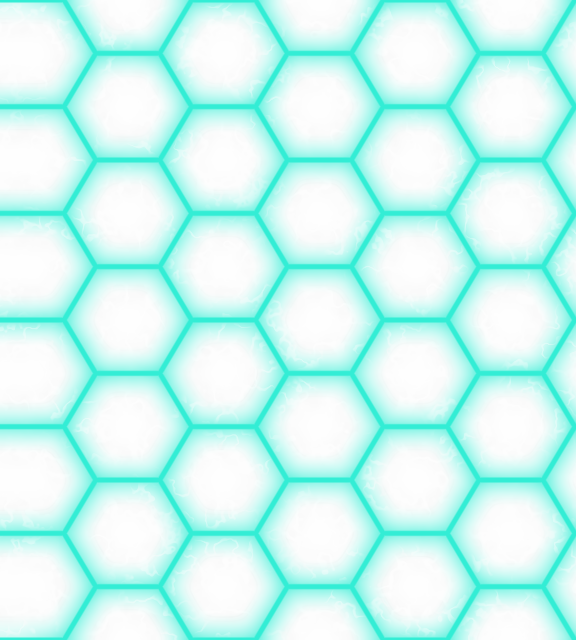
Write a Shadertoy shader that draws this pattern.

```glsl
// Flat-topped honeycomb with turquoise borders and a soft glow fading into white cells.
// Two interleaved rectangular lattices give the nearest hexagon; its edge distance drives
// border and glow, while ridged noise adds pale scratches and faint grey wear.

// Lengths are fractions of the canvas height
const float ROW_PITCH = 1.0 / 6.0;
const float HALF_FLAT = 0.0500;      // half the horizontal side
const float HALF_WIDTH = 0.0997;     // centre to side vertex
const float LINE_HALF = 0.0039;
const float LINE_SOFT = 0.0016;
const float GLOW_REACH = 0.51;       // fraction of the cell radius
const float GLOW_POWER = 1.6;
const float GLOW_STRENGTH = 0.64;
const float SCRATCH_SCALE = 42.0;
const float SCRATCH_STRENGTH = 0.38;
const float GREY_WEAR = 0.022;
const vec3 LINE_COLOR = vec3(0.20, 0.93, 0.835);
const vec3 CELL_COLOR = vec3(0.995);

float hash(vec2 p) {
    vec3 q = fract(p.xyx * 0.1031);
    q += dot(q, q.yzx + 33.33);
    return fract((q.x + q.y) * q.z);
}

float noise(vec2 p) {
    vec2 i = floor(p), f = fract(p);
    f = f * f * (3.0 - 2.0 * f);
    return mix(mix(hash(i), hash(i + vec2(1, 0)), f.x),
               mix(hash(i + vec2(0, 1)), hash(i + vec2(1, 1)), f.x), f.y);
}

float fbm(vec2 p) {
    float sum = 0.0, amp = 0.55;
    for (int i = 0; i < 3; i++) {
        sum += amp * noise(p);
        p = mat2(1.6, 1.2, -1.2, 1.6) * p + 7.3;
        amp *= 0.5;
    }
    return sum;
}

// Thin wandering strokes along the mid level of the noise
float strokes(vec2 p) {
    return 1.0 - smoothstep(0.015, 0.075, abs(fbm(p) - 0.48));
}

// Position relative to the nearest centre of one lattice; the leftmost cells stay open
vec2 toCell(vec2 uv, vec2 origin) {
    vec2 pitch = vec2(2.0 * (HALF_FLAT + HALF_WIDTH), ROW_PITCH);
    vec2 id = round((uv - origin) / pitch);
    vec2 p = uv - origin - id * pitch;
    bool leftmost = origin.x < 2.0 * HALF_FLAT && id.x == 0.0;
    return vec2(leftmost ? max(p.x, 0.0) : abs(p.x), abs(p.y));
}

// Distance to the hexagon border (positive inside) and rounded radius, 1 at the border
vec2 hexCell(vec2 p) {
    vec2 n = normalize(vec2(0.5 * ROW_PITCH, HALF_WIDTH - HALF_FLAT));
    float apothem = n.x * HALF_WIDTH;
    float slant = dot(p, n);
    float edge = min(0.5 * ROW_PITCH - p.y, apothem - slant);
    vec3 r = vec3(2.0 * p.y / ROW_PITCH, slant / apothem,
                  abs(p.x * n.x - p.y * n.y) / apothem);
    r = pow(max(r, 1e-4), vec3(9.0));
    return vec2(edge, pow(r.x + r.y + r.z, 1.0 / 9.0));
}

float ring(float radius, float at) {
    return 1.0 - smoothstep(0.005, 0.022, abs(radius - at));
}

void mainImage(out vec4 fragColor, in vec2 fragCoord) {
    vec2 uv = fragCoord / iResolution.y;

    // Nearest cell of the two lattices
    vec2 origin = vec2(HALF_FLAT, 0.5 * ROW_PITCH);
    vec2 evenCell = hexCell(toCell(uv, origin));
    vec2 oddCell = hexCell(toCell(uv, origin + vec2(HALF_FLAT + HALF_WIDTH, 0.5 * ROW_PITCH)));
    vec2 cell = evenCell.x > oddCell.x ? evenCell : oddCell;
    float radius = min(cell.y, 1.0);

    // Glow, slightly uneven and bleached in the two left corners
    float cloud = fbm(uv * 30.0);
    float glow = clamp(1.0 - (1.0 - radius) / GLOW_REACH, 0.0, 1.0);
    glow = GLOW_STRENGTH * pow(glow, GLOW_POWER) * (0.9 + 0.2 * cloud);
    float corner = length(vec2(uv.x, min(uv.y, 1.0 - uv.y)));
    glow *= mix(0.45, 1.0, smoothstep(0.02, 0.11, corner));

    // Pale scratches in patches across the glow
    float patches = smoothstep(0.4, 0.7, noise(uv * 17.0 + 4.0));
    float band = smoothstep(0.45, 0.65, radius) * (1.0 - smoothstep(0.82, 0.98, radius));
    float scratch = strokes(uv * SCRATCH_SCALE) * patches * band;
    glow *= 1.0 - SCRATCH_STRENGTH * scratch;

    // Faint grey rings and smudges in the core
    float core = 1.0 - smoothstep(0.6, 0.8, radius);
    float smudge = smoothstep(0.15, 0.5, radius) * fbm(uv * 55.0 + 11.0);
    float rings = ring(radius, 0.57) + 0.7 * ring(radius, 0.65);
    float grey = GREY_WEAR * core * (smudge + 0.6 * rings * cloud);
    grey *= 1.0 - 0.7 * strokes(uv * SCRATCH_SCALE * 0.8 + 19.0);

    vec3 color = mix(CELL_COLOR - grey, LINE_COLOR, glow);

    // Border
    float soft = max(LINE_SOFT, 0.75 / iResolution.y);
    float line = 1.0 - smoothstep(LINE_HALF - soft, LINE_HALF + soft, cell.x);
    color = mix(color, LINE_COLOR, line);

    fragColor = vec4(color, 1.0);
}
```
